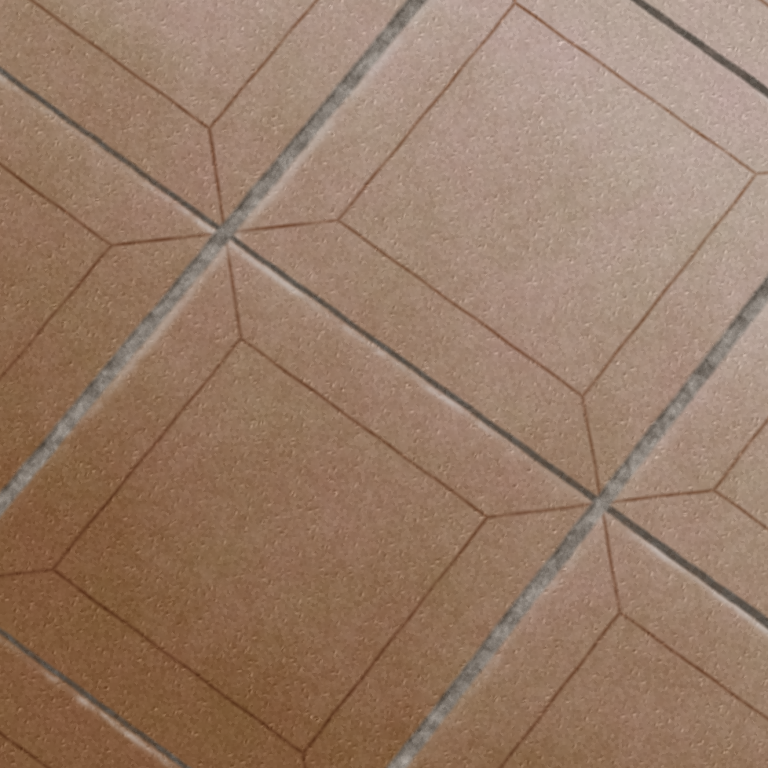
A Shadertoy shader for this texture:

```glsl
vec2 hash2(vec2 p) {
    vec3 q = fract(vec3(p.xyx) * vec3(0.1031, 0.1030, 0.0973));
    q += dot(q, q.yzx + 33.33);
    return fract((q.xx + q.yz) * q.zy);
}

// Cellular noise: offset to the nearest point, and that point's random value
vec3 cells(vec2 p) {
    vec2 base = floor(p);
    vec3 best = vec3(9.0, 9.0, 0.0);
    for (int y = -1; y <= 1; y++)
    for (int x = -1; x <= 1; x++) {
        vec2 cell = base + vec2(x, y);
        vec2 rnd = hash2(cell + 71.0);
        vec2 away = p - cell - rnd;
        if (dot(away, away) < dot(best.xy, best.xy))
            best = vec3(away, fract(rnd.x * 7.3 + rnd.y * 5.1));
    }
    return best;
}

// Layered, rotated sines, roughly -1 to 1
float clouds(vec2 p) {
    float sum = 0.0, amp = 0.5;
    for (int i = 0; i < 5; i++) {
        sum += amp * sin(p.x + 1.7 * sin(p.y * 0.8)) * cos(p.y + 1.3 * sin(p.x * 0.7));
        p = mat2(1.5, 1.1, -1.1, 1.5) * p + 2.3;
        amp *= 0.62;
    }
    return sum;
}

float stroke(float dist, float halfWidth, float soft) {
    return 1.0 - smoothstep(halfWidth - soft, halfWidth + soft, dist);
}

void mainImage(out vec4 fragColor, in vec2 fragCoord) {
    vec2 p = fragCoord / iResolution.xy;
    float soft = 0.7 / iResolution.y + 0.0008;

    // Perspective floor: one unit of uv per tile
    mat3 floorToView = mat3(0.482, -0.356, -0.01,
                            0.375, 0.464, 0.03,
                            0.293, 0.697, 1.0);
    vec3 q = inverse(floorToView) * vec3(p, 1.0);
    vec2 uv = q.xy / q.z;
    float tileSize = 0.597;

    vec2 wobble = 0.0009 * sin(uv.yx * 37.0 + 3.0 * sin(uv * 9.0));
    vec2 edge = 0.5 - abs(fract(uv + wobble) - 0.5);
    float inset = min(edge.x, edge.y);
    float panel = smoothstep(0.15, 0.3, inset);

    // Signed distances to the two families of joints
    vec2 joint = (uv - round(uv)) * tileSize;
    joint += 0.0014 * vec2(clouds(p * 60.0), clouds(p * 45.0 + 7.0));

    float fine = clouds(p * 75.0 + 4.0);
    vec3 grain = cells(p * 210.0);

    // Clay, lit from the upper right, paler in the far panels and beside joints
    float light = 0.44 + 1.75 * (dot(p, vec2(0.48, 0.56)) - 0.52);
    light += 0.12 * clouds(p * 9.0) + 0.09 * fine + 0.14 * panel * (p.y - 0.25);
    light += 0.35 * p.x * smoothstep(0.0, 0.01, joint.x) * exp(-joint.x / 0.04);
    light += 0.2 * smoothstep(0.0, 0.01, -joint.y) * exp(joint.y / 0.03);
    vec3 col = mix(vec3(0.52, 0.38, 0.27), vec3(0.69, 0.605, 0.555), clamp(light, -0.15, 1.15));
    col += vec3(0.012, -0.002, 0.014) * clouds(p * 17.0 + 8.0);

    // Surface grain, and short raised flecks lit on one side
    col += 0.09 * (grain.z - 0.5) * (1.0 - min(length(grain.xy), 1.0));
    for (int i = 0; i < 2; i++) {
        float turn = 0.4 + 0.9 * float(i);
        mat2 spin = mat2(cos(turn), sin(turn), -sin(turn), cos(turn));
        vec3 fleck = cells(spin * p * vec2(100.0, 68.0) + 9.0 * float(i));
        float bump = exp(-dot(fleck.xy, fleck.xy) * 24.0) * smoothstep(0.68, 0.95, fleck.z);
        col += bump * (0.025 + 0.75 * fleck.x);
    }

    // Scored outline and corner mitres, fading in places
    float outline = abs(inset - 0.173) * tileSize;
    float mitre = abs(edge.x - edge.y) * 0.42 + step(0.173, inset);
    float score = stroke(min(outline, mitre), 0.0021, soft + 0.0010);
    float strength = clamp(0.85 + 0.4 * fine + 0.25 * clouds(p * 24.0), 0.45, 1.2);
    col = mix(col, col * vec3(0.74, 0.62, 0.53), score * strength);

    // Worn, shiny rims on the lit side of the joints
    float wear = smoothstep(-0.2, 0.6, clouds(p * 6.0 + 1.0) + 0.3 * fine);
    float rim = exp(-pow((joint.y + 0.0085) / 0.005, 2.0));
    rim = max(rim, 0.7 * exp(-pow((joint.x - 0.014) / 0.008, 2.0)));
    col = mix(col, vec3(0.78, 0.75, 0.73), rim * (0.12 + 0.55 * wear));

    // Narrow dark joints, widening to the right
    float narrow = stroke(abs(joint.y), 0.0034 + 0.0022 * smoothstep(0.5, 1.0, p.x), soft + 0.0013);
    vec3 shadow = vec3(0.32, 0.29, 0.26) + 0.10 * fine + 0.06 * (grain.z - 0.5);
    col = mix(col, shadow, narrow * clamp(0.88 + 0.35 * fine, 0.5, 1.0));

    // Wide mottled grout
    float wide = stroke(abs(joint.x), 0.0100, soft + 0.0022);
    vec3 grout = vec3(0.52, 0.49, 0.46) + 0.12 * fine + 0.08 * clouds(p * 130.0);
    grout += 0.05 * (grain.z - 0.5) - 0.10 * smoothstep(0.002, 0.008, -joint.x);
    col = mix(col, grout, wide * 0.95);

    fragColor = vec4(clamp(col, 0.0, 1.0), 1.0);
}
```
